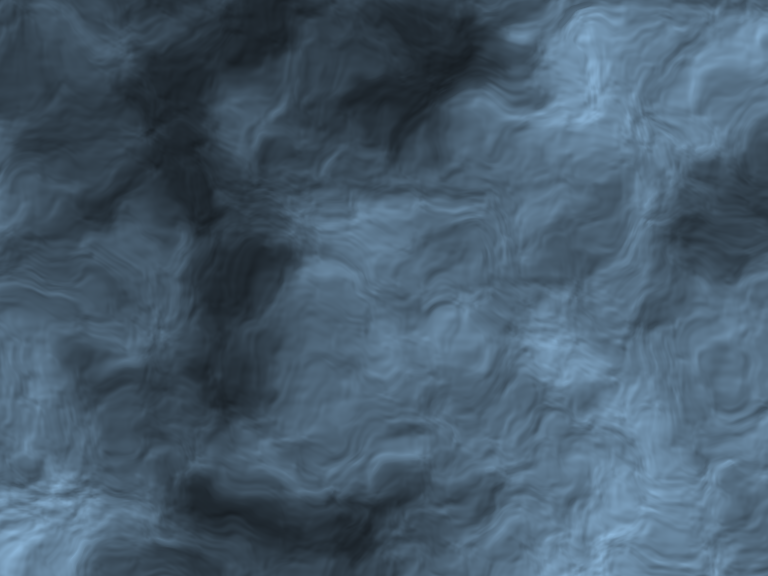
This texture is drawn by a Shadertoy shader. Its source:

```glsl
// Weathered slate-blue stone: cloudy light and dark patches with a soft embossed relief.

const vec3 SLATE_TINT = vec3(0.65, 0.84, 1.0);
const float MEAN_TONE = 0.405;
const float TONE_CONTRAST = 1.08;
const float RELIEF_STRENGTH = 5.0;
const float RELIEF_STEP = 0.0045;

float hash(vec2 cell) {
    vec3 q = fract(vec3(cell.xyx) * 0.1031);
    q += dot(q, q.yzx + 33.33);
    return fract((q.x + q.y) * q.z);
}

// Smooth lattice noise in 0..1
float valueNoise(vec2 p) {
    vec2 cell = floor(p);
    vec2 f = fract(p);
    vec2 u = f * f * f * (f * (f * 6.0 - 15.0) + 10.0);
    float low = mix(hash(cell), hash(cell + vec2(1.0, 0.0)), u.x);
    float high = mix(hash(cell + vec2(0.0, 1.0)), hash(cell + vec2(1.0, 1.0)), u.x);
    return mix(low, high, u.y);
}

// Layered noise, normalised to 0..1
float fbm(vec2 p, int octaves, float gain) {
    float sum = 0.0;
    float total = 0.0;
    float amplitude = 1.0;
    for (int i = 0; i < octaves; i++) {
        sum += amplitude * valueNoise(p);
        total += amplitude;
        amplitude *= gain;
        p = p * 2.03 + vec2(17.3, 9.1);
    }
    return sum / total;
}

// Patches with ragged, warped borders plus a fine horizontal grain
float stoneHeight(vec2 p, float patchScale, float warpAmount) {
    vec2 warp = vec2(fbm(p * 4.0 + 31.0, 4, 0.5), fbm(p * 4.0 + 73.0, 4, 0.5)) - 0.5;
    vec2 q = (p + warpAmount * warp) * vec2(0.85, 1.0);
    float patches = fbm(q * patchScale + 5.0, 6, 0.5);
    float grain = valueNoise(p * vec2(42.0, 85.0)) - 0.5;
    return patches + 0.012 * grain;
}

// Height difference along a direction
float slopeAlong(vec2 p, vec2 offset, float patchScale, float warpAmount) {
    return stoneHeight(p + offset, patchScale, warpAmount)
         - stoneHeight(p - offset, patchScale, warpAmount);
}

vec3 stoneColor(float height, float slope) {
    float tone = MEAN_TONE + TONE_CONTRAST * (height - 0.5);
    tone = clamp(tone, 0.19, 0.68);
    float shade = clamp(1.0 - RELIEF_STRENGTH * slope, 0.72, 1.25);
    return SLATE_TINT * tone * shade;
}

void mainImage(out vec4 fragColor, in vec2 fragCoord) {
    vec2 p = fragCoord / iResolution.y;
    float patchScale = 3.4;
    float warpAmount = 0.25;

    // Relief darkens slopes that rise towards the lower right
    vec2 lightOffset = RELIEF_STEP * normalize(vec2(0.7, -1.0));
    float height = stoneHeight(p, patchScale, warpAmount);
    float slope = slopeAlong(p, lightOffset, patchScale, warpAmount);

    fragColor = vec4(stoneColor(height, slope), 1.0);
}
```
